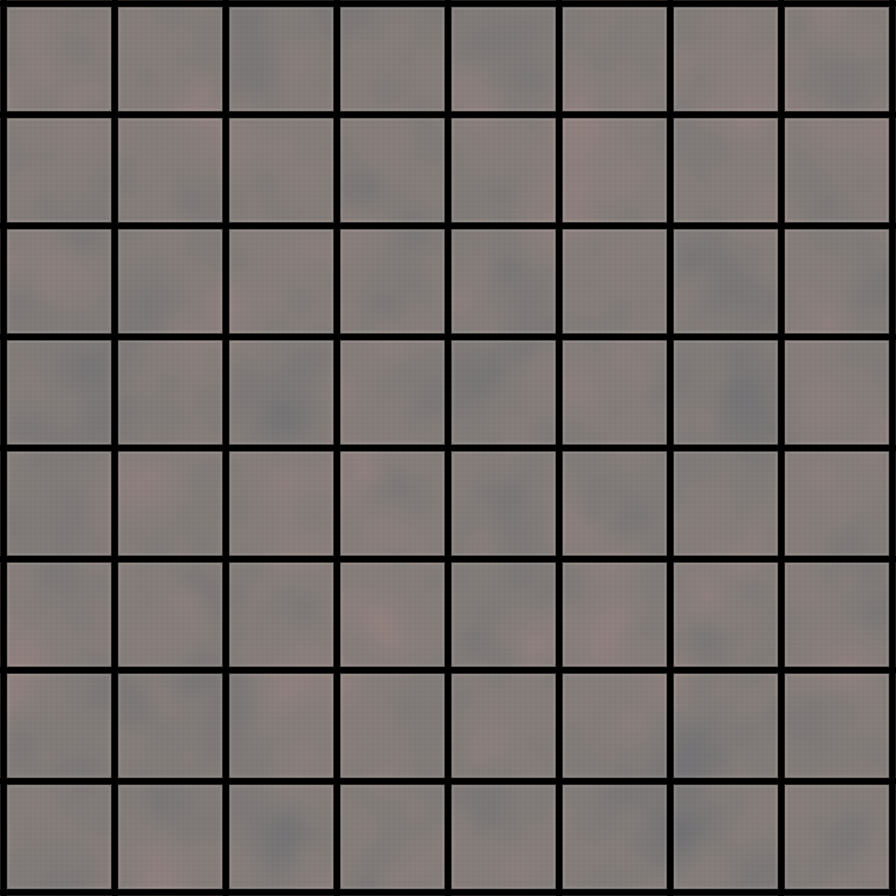
Give the GLSL for this pattern, as a WebGL 1 fragment shader.

```glsl
precision highp float;

uniform vec2 u_resolution;

vec2 hash2(vec2 cell) {
  vec2 q = vec2(dot(cell, vec2(127.1, 311.7)), dot(cell, vec2(269.5, 183.3)));
  return fract(sin(q) * 43758.545);
}

// Soft cellular noise: signed blobs at jittered cell centres
float softCells(vec2 p) {
  vec2 cell = floor(p);
  float sum = 0.0;
  for (int y = -2; y <= 2; y++) {
    for (int x = -2; x <= 2; x++) {
      vec2 neighbour = cell + vec2(float(x), float(y));
      vec2 offset = neighbour + hash2(neighbour) - p;
      float strength = hash2(neighbour + 41.0).x * 2.0 - 1.0;
      sum += strength * exp(-3.0 * dot(offset, offset));
    }
  }
  return sum;
}

// Distance to the nearest grid line, in canvas units
float gridDistance(vec2 uv) {
  vec2 p = (uv - 0.5) / 0.124;
  vec2 d = abs(p - floor(p + 0.5)) * 0.124;
  return min(d.x, d.y);
}

vec3 tileColor(vec2 uv) {
  vec3 color = vec3(0.512, 0.486, 0.474);

  // Pink and cool grey clouding
  float cloud = softCells(uv * 17.0) + 0.4 * softCells(uv * 37.0 + 9.0);
  color += max(cloud, 0.0) * vec3(0.034, 0.010, 0.014);
  color -= max(-cloud, 0.0) * vec3(0.034, 0.022, 0.010);

  // Fine woven grain
  vec2 weave = sin(uv * 6.28318 * 170.0);
  return color + 0.005 * (weave.x + weave.y);
}

void main() {
  vec2 uv = gl_FragCoord.xy / u_resolution;
  float pixel = 1.0 / min(u_resolution.x, u_resolution.y);
  float d = gridDistance(uv);

  // Pale rim along each tile
  float rim = 1.0 - smoothstep(0.0050, 0.0078, d);
  vec3 color = tileColor(uv) + rim * vec3(0.060, 0.062, 0.056);

  // Black joints
  float tile = smoothstep(0.0039 - pixel, 0.0039 + pixel, d);
  gl_FragColor = vec4(color * tile, 1.0);
}
```
